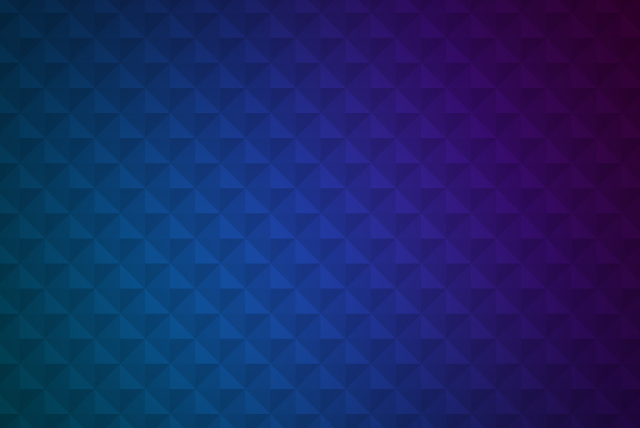
Reproduce this background procedurally as a Shadertoy shader.

```glsl
// Layout, in canvas heights measured from the centre
const float CELL = 0.0586;
const vec2 PATTERN_ORIGIN = vec2(0.0014, -0.057);
const vec2 GLOW_CENTRE = vec2(-0.03, -0.06);
const float GLOW_RADIUS = 1.0;
const float CENTRE_LIGHT = 0.88;
const float EDGE_LIGHT = 0.36;

// Diagonal colour ramp
const vec2 RAMP_AXIS = vec2(1.0, 0.49);
const float RAMP_START = -1.005;
const float RAMP_STEP = 0.5;
const int STOPS = 5;
const vec3 RAMP[STOPS] = vec3[STOPS](
    vec3(0.00, 0.56, 0.70),
    vec3(0.05, 0.42, 0.73),
    vec3(0.14, 0.235, 0.67),
    vec3(0.32, 0.07, 0.64),
    vec3(0.50, 0.00, 0.48));

// Light on the four faces of each pyramid
const float UPPER_LEFT = 0.97;
const float UPPER_RIGHT = 1.07;
const float LOWER_LEFT = 0.94;
const float LOWER_RIGHT = 0.875;

const int SAMPLES = 4;

vec3 rampColour(vec2 p) {
    float t = (dot(p, RAMP_AXIS) - RAMP_START) / RAMP_STEP;
    vec3 colour = RAMP[0];
    for (int i = 1; i < STOPS; i++) {
        colour = mix(colour, RAMP[i], clamp(t - float(i - 1), 0.0, 1.0));
    }
    return colour;
}

// Fold the plane into one diamond, then pick the face by quadrant
float facetLight(vec2 p) {
    vec2 q = (p - PATTERN_ORIGIN) / CELL;
    vec2 diagonal = 0.5 * vec2(q.x + q.y, q.x - q.y);
    vec2 d = fract(diagonal + 0.5) - 0.5;
    vec2 local = vec2(d.x + d.y, d.x - d.y);
    float upper = local.x < 0.0 ? UPPER_LEFT : UPPER_RIGHT;
    float lower = local.x < 0.0 ? LOWER_LEFT : LOWER_RIGHT;
    return local.y > 0.0 ? upper : lower;
}

void mainImage(out vec4 fragColor, in vec2 fragCoord) {
    vec2 p = (fragCoord - 0.5 * iResolution.xy) / iResolution.y;

    // Average the facets over the pixel for smooth edges
    float facets = 0.0;
    for (int j = 0; j < SAMPLES; j++) {
        for (int i = 0; i < SAMPLES; i++) {
            vec2 offset = (vec2(i, j) + 0.5) / float(SAMPLES) - 0.5;
            facets += facetLight(p + offset / iResolution.y);
        }
    }
    facets /= float(SAMPLES * SAMPLES);

    // Soft central glow
    float falloff = smoothstep(0.0, GLOW_RADIUS, length(p - GLOW_CENTRE));
    float glow = mix(CENTRE_LIGHT, EDGE_LIGHT, falloff);

    fragColor = vec4(rampColour(p) * glow * facets, 1.0);
}
```
